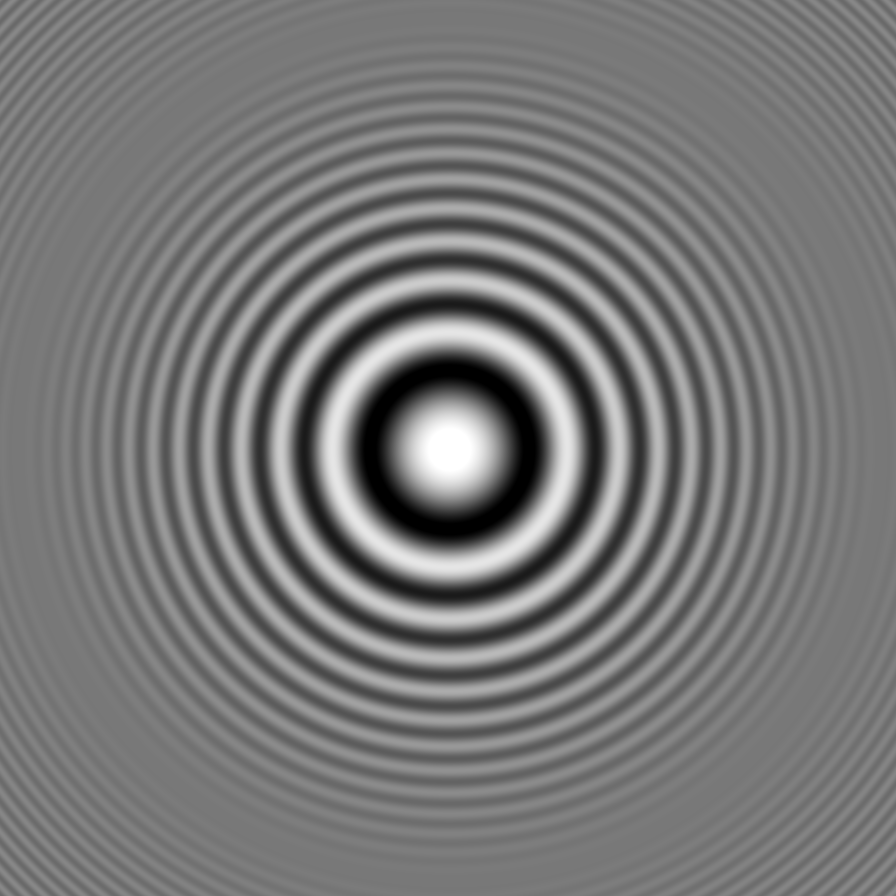
Give the GLSL for this background, as a WebGL 2 fragment shader.

```glsl
#version 300 es
precision highp float;
// Grey zone plate: concentric rings that tighten and fade away from a white core.

uniform vec2 u_resolution;
out vec4 outColor;

const float TAU = 6.2831853;
const vec2 CENTER = vec2(0.502, 0.498);
const float BASE_GREY = 0.472;
const float CONTRAST = 0.68;       // ring strength at the core
const float RING_PERIOD = 0.0185;  // squared radius covered by one ring
const float RING_PHASE = 0.4;
const float FADE_LENGTH = 0.352;   // exponential decay of the rings
const float NULL_RADIUS = 0.482;   // rings vanish here and return inverted

// Slow cosine damped with distance: ring amplitude at a radius.
float ringEnvelope(float radius) {
    return CONTRAST * exp(-radius / FADE_LENGTH) * cos(0.25 * TAU * radius / NULL_RADIUS);
}

// Quadratic chirp, softened where rings become thinner than a pixel.
float ringWave(float radius, float pixelSize) {
    float phase = TAU * radius * radius / RING_PERIOD + RING_PHASE;
    float phasePerPixel = 2.0 * TAU * radius * pixelSize / RING_PERIOD;
    float detail = 1.0 - smoothstep(0.35 * TAU, 0.6 * TAU, phasePerPixel);
    return cos(phase) * detail;
}

void main() {
    float pixelSize = 1.0 / min(u_resolution.x, u_resolution.y);
    vec2 position = (gl_FragCoord.xy - CENTER * u_resolution) * pixelSize;
    float radius = length(position);

    float grey = BASE_GREY + ringEnvelope(radius) * ringWave(radius, pixelSize);
    outColor = vec4(vec3(clamp(grey, 0.0, 1.0)), 1.0);
}
```
